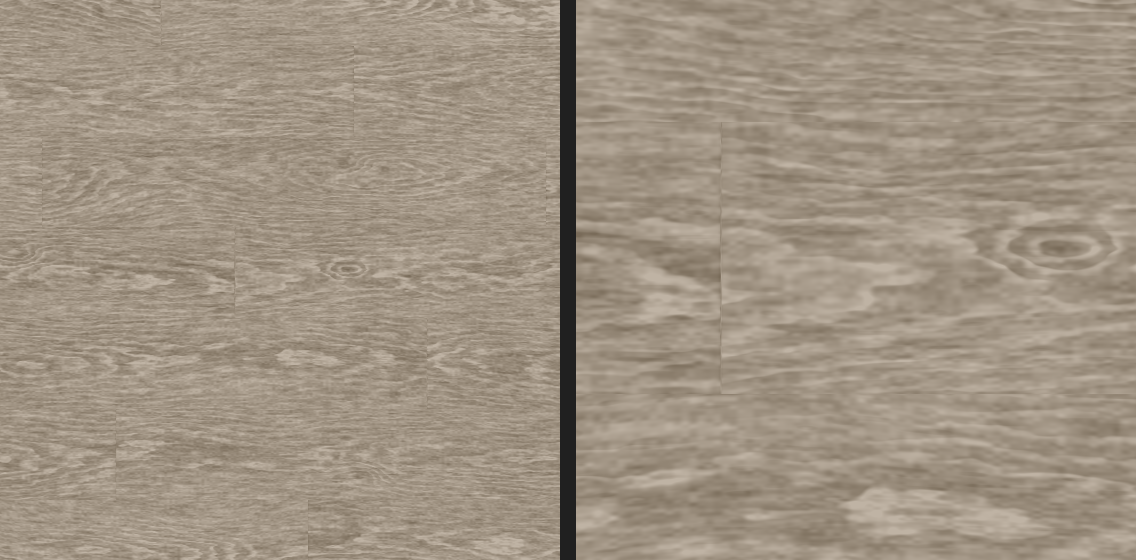
Left, the full canvas; right, a detail of the centre.
This texture is drawn by a WebGL 2 fragment shader. Its source:

```glsl
#version 300 es
precision highp float;
// Grey-brown oak floor: long staggered planks with cathedral growth rings.
// Rings are contours of the distance to a wandering log axis; stretched
// noise adds fibres and pores, and small knots bend the rings around them.
uniform vec2 u_resolution;
out vec4 fragColor;

const float PLANK_HEIGHT = 0.162;
const float PLANK_LENGTH = 0.9;
const float RING_DENSITY = 120.0;
const vec3 OAK = vec3(0.631, 0.581, 0.517);
const vec3 TONE_STEP = vec3(0.045, 0.046, 0.048);

float hash(vec2 p) {
  vec3 h = fract(p.xyx * vec3(0.1031, 0.1030, 0.0973));
  h += dot(h, h.yzx + 33.33);
  return fract((h.x + h.y) * h.z);
}

float noise(vec2 p) {
  vec2 cell = floor(p);
  vec2 f = fract(p);
  f = f * f * (3.0 - 2.0 * f);
  float low = mix(hash(cell), hash(cell + vec2(1, 0)), f.x);
  float high = mix(hash(cell + vec2(0, 1)), hash(cell + vec2(1, 1)), f.x);
  return mix(low, high, f.y);
}

// Noise centred on zero, stretched by scale and shifted by seed.
float signedNoise(vec2 p, vec2 scale, float seed) {
  return noise(p * scale + vec2(seed, seed * 1.7)) - 0.5;
}

// x: wide bulge that bends the rings, y: dark heart of the knots.
vec2 knots(vec2 p, float seed) {
  vec2 sum = vec2(0.0);
  for (int i = 0; i < 2; i++) {
    vec2 key = vec2(seed, float(i) * 7.0 + 3.0);
    vec2 centre = vec2(hash(key) * PLANK_LENGTH,
                       (hash(key + 11.0) - 0.5) * PLANK_HEIGHT * 0.75);
    vec2 d = p - centre;
    float size = step(0.45, hash(key + 23.0));
    vec2 wide = d * vec2(26.0, 60.0);
    vec2 heart = d * vec2(95.0, 140.0);
    sum += size * vec2(exp(-dot(wide, wide)), exp(-dot(heart, heart)));
  }
  return sum;
}

// Across-grain coordinate, gently waving along the plank.
float wavyAcross(vec2 p, float seed) {
  return p.y + 0.045 * signedNoise(p, vec2(2.2, 0.0), seed)
             + 0.014 * signedNoise(p, vec2(6.0, 20.0), seed + 5.0);
}

// Light bands of the growth rings, faded where they get too dense to draw.
float rings(vec2 p, float across, float bulge, float seed) {
  float depth = 0.012 + 0.1 * noise(vec2(p.x * 2.6 + seed, seed))
              + 0.016 * signedNoise(p, vec2(9.0, 16.0), seed + 9.0);
  float radius = length(vec2(across * 1.15, depth)) + 0.022 * bulge
               + 0.0055 * signedNoise(p, vec2(22.0, 110.0), seed + 13.0)
               + 0.003 * signedNoise(p, vec2(70.0, 260.0), seed + 19.0);
  float phase = radius * RING_DENSITY;
  float s = fract(phase);
  float band = smoothstep(0.35, 0.75, s) * (1.0 - smoothstep(0.8, 1.0, s));
  float visible = 1.0 - smoothstep(0.5, 1.1, fwidth(phase));
  return (band - 0.34) * visible;
}

// Fine fibres, short dark pores and a dusting of surface grit.
float fibres(vec2 p, float seed) {
  float coarse = signedNoise(p, vec2(14.0, 150.0), seed);
  float fine = signedNoise(p, vec2(60.0, 330.0), seed + 17.0);
  float grit = signedNoise(p, vec2(210.0, 450.0), seed + 53.0);
  float pore = smoothstep(0.18, 0.38, signedNoise(p, vec2(50.0, 270.0), seed + 31.0));
  return 1.0 * coarse + 2.1 * fine + 1.7 * grit + 0.12 - 0.8 * pore;
}

// Soft dark line along the plank border; size is half of the plank.
float seam(vec2 p, vec2 size) {
  vec2 gap = size - abs(p);
  float blur = max(0.002, 1.0 / u_resolution.y);
  vec2 line = 1.0 - smoothstep(vec2(0.0), vec2(blur), gap);
  return max(line.x * 0.45, line.y * 0.25);
}

void main() {
  vec2 uv = gl_FragCoord.xy / u_resolution;

  // Staggered plank layout
  float rowPos = (uv.y - 0.108) / PLANK_HEIGHT;
  float row = floor(rowPos);
  float column = uv.x / PLANK_LENGTH - fract(0.23 + row * 0.618);
  float seed = 4.0 + 90.0 * hash(vec2(row + 20.0, floor(column) + 40.0));
  vec2 p = vec2(fract(column) * PLANK_LENGTH, (fract(rowPos) - 0.5) * PLANK_HEIGHT);

  // Grain
  float across = wavyAcross(p, seed);
  vec2 knot = knots(p, seed);
  float centreFade = mix(0.5, 1.0, exp(-across * across * 900.0));
  float patchy = 0.4 + 1.2 * noise(p * vec2(4.0, 20.0) + seed);
  float broken = 0.5 + 1.0 * noise(vec2(p.x * 55.0, across * 260.0) + seed);
  float ringTone = rings(p, across, knot.x, seed) * centreFade * patchy * broken;
  float fibreTone = fibres(vec2(p.x, across), seed);
  float broad = signedNoise(p, vec2(3.5, 20.0), seed + 41.0);
  float plankTint = hash(vec2(seed, 2.0)) - 0.5;

  // Tone
  float tone = 2.2 * ringTone + fibreTone + 0.95 * broad + 0.45 * plankTint;
  tone -= 1.8 * knot.y;
  tone -= seam(p - vec2(0.5 * PLANK_LENGTH, 0.0), 0.5 * vec2(PLANK_LENGTH, PLANK_HEIGHT));
  fragColor = vec4(OAK + TONE_STEP * clamp(tone, -3.5, 2.6), 1.0);
}
```
